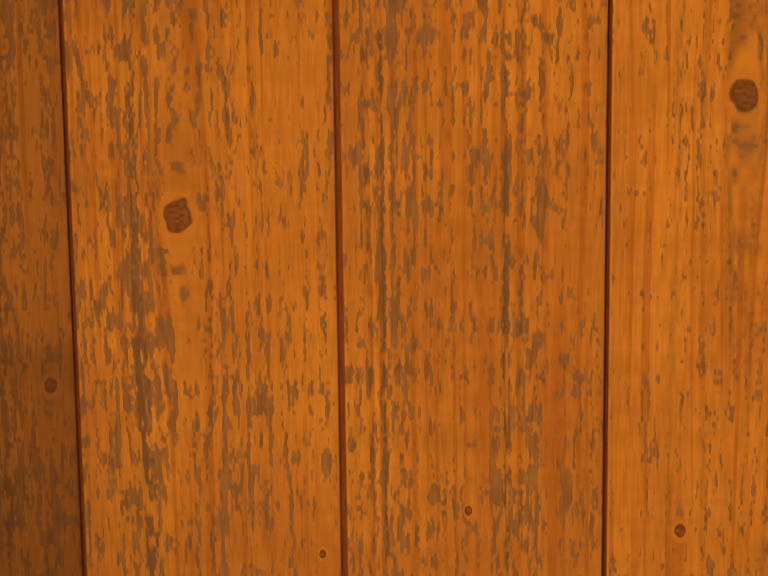
Write a WebGL 2 fragment shader that draws this texture.

```glsl
#version 300 es
precision highp float;
uniform vec2 u_resolution;
out vec4 fragColor;

float hash(vec2 p) {
  return fract(sin(dot(p, vec2(127.1, 311.7))) * 43758.5453);
}

float noise(vec2 p) {
  vec2 i = floor(p), f = fract(p);
  f = f * f * (3.0 - 2.0 * f);
  return mix(mix(hash(i), hash(i + vec2(1, 0)), f.x),
             mix(hash(i + vec2(0, 1)), hash(i + vec2(1, 1)), f.x), f.y);
}

float bump(float x, float center, float width) {
  float t = (x - center) / width;
  return exp(-t * t);
}

// Knots: center and radius
const vec3 KNOTS[6] = vec3[6](
  vec3(0.309, 0.625, 0.027), vec3(1.293, 0.835, 0.027), vec3(0.088, 0.332, 0.013),
  vec3(0.813, 0.113, 0.007), vec3(1.180, 0.078, 0.011), vec3(0.560, 0.038, 0.007));

void main() {
  vec2 p = gl_FragCoord.xy / u_resolution.y;
  float pixel = 1.0 / u_resolution.y;

  // Boards fan out slightly towards the top
  float rise = p.y - 0.5;
  float pitch = 0.464 + 0.027 * rise;
  float s = (p.x - 0.126 + 0.043 * rise) / pitch;
  float board = floor(s), across = fract(s);
  int index = clamp(int(board) + 1, 0, 3);

  // Grain flows around the knots
  vec2 grain = vec2(s * 0.464, p.y);
  for (int i = 0; i < 6; i++) {
    vec2 d = p - KNOTS[i].xy;
    float r2 = KNOTS[i].z * KNOTS[i].z * 1.7;
    grain.x -= d.x * r2 / (r2 + d.x * d.x + 0.04 * d.y * d.y);
  }
  grain.x += 0.01 * (noise(vec2(s * 5.0, p.y * 2.5) + board * 9.0) - 0.5);
  grain += board * vec2(3.7, 5.3);

  // Clear wood with fine growth lines
  float broad = noise(grain * vec2(14.0, 1.6));
  float line = noise(grain * vec2(120.0, 1.8));
  float fiber = noise(grain * vec2(260.0, 30.0));
  vec3 color = mix(vec3(0.70, 0.37, 0.10), vec3(0.775, 0.425, 0.11),
                   smoothstep(0.2, 0.8, 0.5 * broad + 0.5 * noise(p * 7.0)));
  color = mix(color, vec3(0.62, 0.29, 0.065), 0.5 * smoothstep(0.55, 0.9, line));
  color *= 0.95 + 0.1 * fiber;

  // Horizontal saw marks
  float saw = noise(vec2(p.x * 9.0 + board * 4.0, p.y * 75.0 + 2.0 * noise(p * 5.0)));
  color *= 0.975 + 0.05 * saw;

  // Grey weathering: short dashes gathered in ragged columns
  float amount = vec4(1.0, 1.0, 1.0, 0.45)[index];
  vec2 columns = board < 0.5 ? vec2(0.27, 0.57) : vec2(0.2, 0.64);
  if (board > 1.5) columns = vec2(0.36, 0.56);
  float band = bump(across, columns.x, 0.15) + bump(across, columns.y, 0.11);
  if (board < -0.5) band = 0.9;
  float dash = noise(grain * vec2(165.0, 34.0));
  float ragged = noise(grain * vec2(270.0, 110.0));
  float streak = noise(grain * vec2(105.0, 2.2) + 17.0);
  float patches = noise(p * vec2(9.0, 7.0) + board * 11.0);
  float wear = 0.48 * dash + 0.27 * streak + 0.25 * ragged
             + 0.13 * (saw - 0.5) + 0.14 * (patches - 0.5);
  float threshold = 0.74 - amount * (0.14 + 0.13 * band);
  float stain = smoothstep(threshold - 0.05, threshold + 0.12, wear);
  vec3 grey = mix(vec3(0.47, 0.275, 0.13), vec3(0.58, 0.345, 0.15), fiber);
  color = mix(color, grey, 0.85 * stain);

  // Long thin grooves with broken edges and a lit side
  float ridge = noise(vec2(grain.x * 75.0, grain.y * 0.7) + 31.0);
  float groove = smoothstep(0.68, 0.82, ridge + 0.2 * (ragged - 0.5)) * min(band, 1.0) * amount;
  color = mix(color, vec3(0.43, 0.255, 0.115), 0.65 * groove * smoothstep(0.15, 0.6, dash));
  float lit = noise(vec2((grain.x - 0.004) * 75.0, grain.y * 0.7) + 31.0) - ridge;
  color *= 1.0 + 0.2 * lit * min(band, 1.0);

  // Knots with a pale collar and a soft brown heart
  for (int i = 0; i < 6; i++) {
    float r = KNOTS[i].z;
    vec2 d = (p - KNOTS[i].xy) * vec2(1.15, 0.9);
    float q = length(d) / r + 0.35 * (noise(p * 75.0) - 0.5);
    vec3 core = mix(vec3(0.43, 0.20, 0.065), vec3(0.54, 0.29, 0.11),
                    noise(p * vec2(130.0, 190.0)));
    color = mix(color, vec3(0.75, 0.40, 0.10), 0.8 * bump(q, 1.3, 0.35));
    color = mix(color, core, smoothstep(1.1, 0.7, q));
    color *= 1.0 - 0.2 * bump(q, 0.9, 0.13);
  }

  // Board tone and uneven light
  color *= vec4(0.88, 0.99, 0.98, 1.0)[index];
  if (board < -0.5) {
    color = mix(color, vec3(0.52, 0.26, 0.09), 0.3);
    color *= 1.0 - 0.1 * bump(p.y, 0.36, 0.05) - 0.14 * smoothstep(0.5, 0.1, p.y);
  }
  color *= 1.03 - 0.1 * dot(p - vec2(0.85, 0.6), p - vec2(0.85, 0.6));

  // Seams between boards
  float seam = round(s);
  float edge = (s - seam) * pitch;
  bool wide = abs(seam - 1.0) < 0.5;
  float halfWidth = wide ? 0.006 : 0.004;
  float inside = smoothstep(pixel, -pixel, abs(edge) - halfWidth);
  vec3 gap = wide ? vec3(0.47, 0.21, 0.06) : vec3(0.40, 0.17, 0.05);
  gap *= 0.92 + 0.16 * noise(vec2(edge * 300.0, p.y * 40.0));
  color *= 1.0 - 0.1 * bump(edge, 0.0, 0.012);
  color = mix(color, gap, inside);
  color *= 1.0 - (wide ? 0.25 : 0.42) * bump(edge, -0.6 * halfWidth, 0.002);
  color *= 1.0 + 0.1 * bump(edge, halfWidth + 0.003, 0.0025);

  fragColor = vec4(color, 1.0);
}
```
